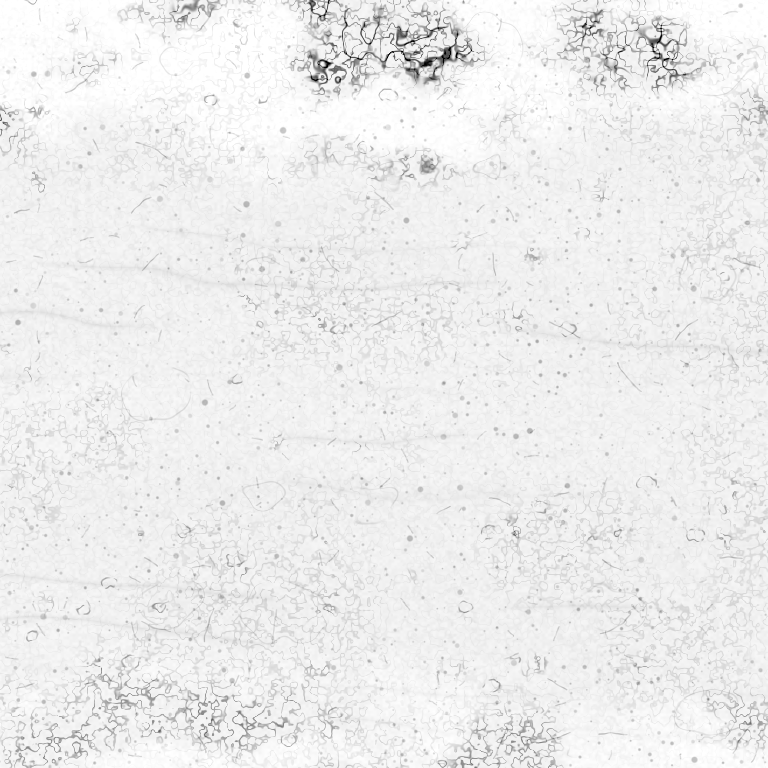
A Shadertoy shader for this texture map:

```glsl
// Pale weathered plaster: rubble bands at top and bottom, specks, scratches and faint streaks between.

float hash(vec2 p) {
    return fract(sin(dot(p, vec2(127.1, 311.7))) * 43758.545);
}

vec2 hash2(vec2 p) {
    return vec2(hash(p), hash(p + 37.3));
}

float noise(vec2 p) {
    vec2 i = floor(p), f = fract(p);
    f = f * f * (3.0 - 2.0 * f);
    return mix(mix(hash(i), hash(i + vec2(1, 0)), f.x),
               mix(hash(i + vec2(0, 1)), hash(i + vec2(1, 1)), f.x), f.y);
}

float fbm(vec2 p) {
    float sum = 0.0, amp = 0.53;
    for (int i = 0; i < 4; i++) {
        sum += amp * noise(p);
        p = mat2(1.6, 1.2, -1.2, 1.6) * p + 7.7;
        amp *= 0.5;
    }
    return sum;
}

// Thin crinkled lines along the middle level of the noise
float crinkle(vec2 p, float width) {
    float level = 0.65 * noise(p) + 0.35 * noise(p * 2.1 + 9.0);
    return 1.0 - smoothstep(0.0, width, abs(level - 0.5));
}

// Round dots, one per chosen cell
float specks(vec2 p, float cells, float density, float px) {
    vec2 q = p * cells, id = floor(q);
    float size = hash(id + 5.1);
    float d = length(fract(q) - 0.2 - 0.6 * hash2(id)) - mix(0.05, 0.18, size * size);
    float ink = 1.0 - smoothstep(-px * cells, px * cells, d);
    return ink * step(hash(id + 11.9), density) * (0.4 + 0.6 * hash(id + 3.7));
}

// Short bent strokes, mostly lying flat
float scratches(vec2 p, float cells, float density, float px) {
    vec2 q = p * cells, id = floor(q);
    float angle = (hash(id + 2.3) - 0.5) * 3.0;
    vec2 dir = vec2(cos(angle), sin(angle));
    vec2 v = fract(q) - 0.35 - 0.3 * hash2(id);
    float along = dot(v, dir);
    float halfLength = mix(0.08, 0.32, hash(id + 8.1));
    float across = dot(v, vec2(-dir.y, dir.x)) + along * along * (hash(id + 4.4) - 0.5) * 1.5;
    across += 0.03 * (noise(q * 9.0) - 0.5);
    float d = length(vec2(max(abs(along) - halfLength, 0.0), across));
    float ink = 1.0 - smoothstep(0.0, 1.3 * px * cells, d);
    return ink * step(hash(id + 17.3), density) * (0.3 + 0.7 * noise(q * 12.0));
}

// Wobbly, broken outlines of pebbles
float outlines(vec2 p, float cells, float density, float px) {
    vec2 q = p * cells, id = floor(q);
    vec2 v = fract(q) - 0.4 - 0.2 * hash2(id + 6.0);
    v += 0.16 * (vec2(noise(q * 5.0), noise(q * 5.0 + 40.0)) - 0.5);
    float d = abs(length(v * vec2(0.85, 1.1)) - mix(0.1, 0.3, hash(id + 1.2)));
    float ink = 1.0 - smoothstep(0.0, 1.4 * px * cells, d);
    return ink * step(hash(id + 21.0), density) * smoothstep(0.2, 0.7, noise(q * 6.0 + 3.0));
}

// Small crumbly spots
float knots(vec2 p, float cells, float density) {
    vec2 q = p * cells, id = floor(q);
    float d = length(fract(q) - 0.3 - 0.4 * hash2(id + 9.0)) + 0.2 * (noise(q * 8.0) - 0.5);
    return (1.0 - smoothstep(0.05, 0.22, d)) * step(hash(id + 31.0), density);
}

void mainImage(out vec4 fragColor, in vec2 fragCoord) {
    vec2 p = fragCoord / iResolution.y;
    float px = 1.0 / iResolution.y;

    // Where the surface breaks up into rubble
    float edge = p.y + 0.16 * (fbm(p * 6.0 + 3.0) - 0.5);
    float top = smoothstep(0.77, 0.86, edge);
    float bottom = 1.0 - smoothstep(0.02, 0.13, edge);
    float rubble = max(top, 0.75 * bottom);
    float clump = fbm(p * vec2(9.0, 13.0) + 20.0);

    // Smooth ground with fine grain and soft horizontal clouds
    float shade = 0.968 - 0.036 * noise(p * 260.0);
    shade -= 0.03 * (fbm(p * vec2(2.5, 14.0) + 50.0) - 0.5);
    shade += 0.05 * rubble * smoothstep(0.6, 0.4, clump + 0.0) ;

    // Long faint streaks
    float wave = p.y * 15.0 + 2.2 * fbm(p * vec2(2.0, 4.0));
    float streak = pow(1.0 - abs(2.0 * fract(wave) - 1.0), 10.0);
    shade -= 0.06 * streak * smoothstep(0.5, 0.75, noise(p * vec2(4.0, 13.0) + 8.0)) * (1.0 - rubble);

    // Pale crinkles everywhere, dark ones in the rubble and the knots
    float fine = crinkle(p * 110.0, 0.1);
    float patches = smoothstep(0.42, 0.68, fbm(p * 7.0 + 70.0));
    float spots = knots(p, 11.0, 0.17) + knots(p + 0.37, 17.0, 0.1);
    shade -= fine * (0.025 + 0.08 * patches) * (1.0 - 0.4 * rubble);
    shade -= fine * 0.34 * spots * noise(p * 70.0 + 15.0);
    shade -= fine * rubble * smoothstep(0.42, 0.68, clump) * (0.12 + 0.5 * noise(p * 55.0));
    shade -= 0.65 * top * crinkle(p * 48.0 + 6.0, 0.07) * smoothstep(0.57, 0.7, clump);

    // Scattered marks
    float scatter = smoothstep(0.25, 0.6, fbm(p * 5.0 + 33.0));
    shade -= 0.28 * scatter * specks(p, 75.0, 0.3, px);
    shade -= 0.24 * specks(p + 0.53, 43.0, 0.16, px);
    shade -= 0.26 * scratches(p, 13.0, 0.2, px);
    shade -= 0.2 * scratches(p + 0.29, 31.0, 0.16, px);
    shade -= 0.09 * outlines(p, 7.0, 0.3, px);
    shade -= 0.3 * outlines(p + 0.41, 30.0, 0.05, px);

    fragColor = vec4(vec3(clamp(shade, 0.0, 1.0)), 1.0);
}
```
